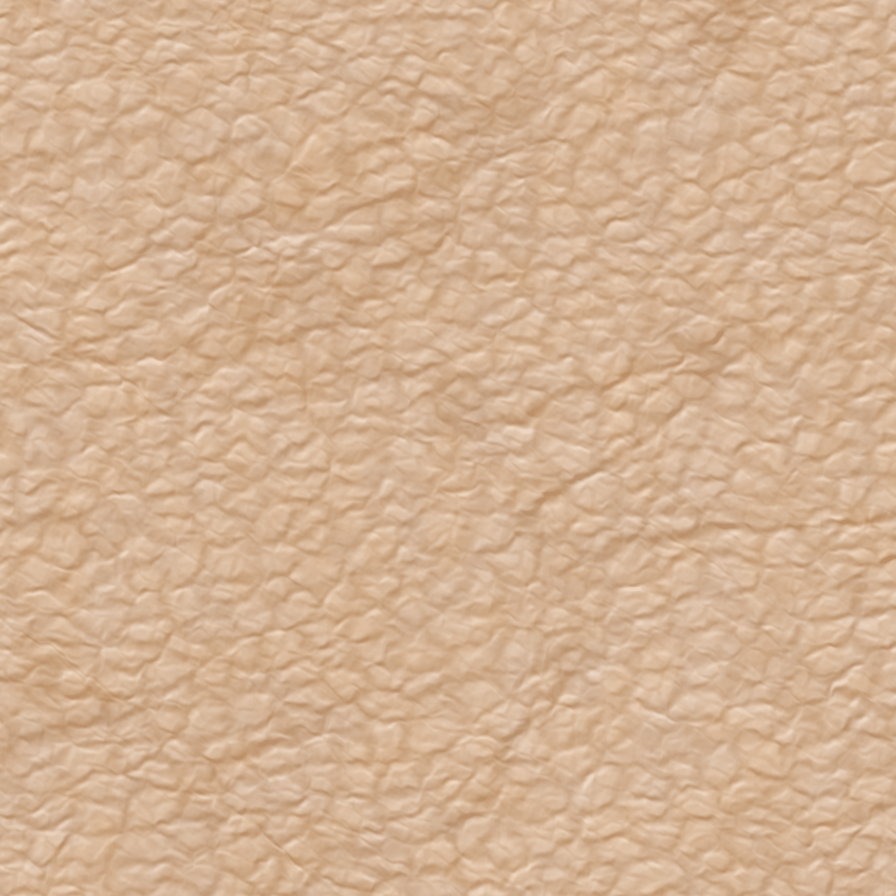
Write a WebGL 2 fragment shader that draws this texture.

```glsl
#version 300 es
precision highp float;
// Soft, finely wrinkled hide: two scales of irregular cellular bumps, cut by
// long slanted creases, form a height field. It is lit from above by comparing
// heights a short step apart, and the tone is mapped to warm beige colours.

uniform vec2 u_resolution;
out vec4 fragColor;

const vec3 SHADOW = vec3(0.735, 0.570, 0.420);
const vec3 LIGHT = vec3(0.920, 0.820, 0.730);
const vec2 LIGHT_DIR = vec2(-0.35, 0.94);
const float LIGHT_STEP = 0.004;

// Integer hash of a lattice point, two values in 0..1
vec2 hash2(vec2 cell) {
    uvec2 v = uvec2(ivec2(cell)) * 1664525u + 1013904223u;
    v.x += v.y * 1664525u;
    v.y += v.x * 1664525u;
    v ^= v >> 16u;
    v.x += v.y * 1664525u;
    v.y += v.x * 1664525u;
    v ^= v >> 16u;
    return vec2(v & 65535u) / 65535.0;
}

float noise(vec2 p) {
    vec2 i = floor(p), f = fract(p);
    vec2 w = f * f * f * (f * (f * 6.0 - 15.0) + 10.0);
    float low = mix(hash2(i).x, hash2(i + vec2(1, 0)).x, w.x);
    float high = mix(hash2(i + vec2(0, 1)).x, hash2(i + vec2(1, 1)).x, w.x);
    return mix(low, high, w.y);
}

float fbm(vec2 p, int octaves) {
    float sum = 0.0, total = 0.0, amp = 1.0;
    for (int k = 0; k < octaves; k++) {
        sum += amp * noise(p);
        total += amp;
        amp *= 0.55;
        p = mat2(1.6, 1.2, -1.2, 1.6) * p + 17.3;
    }
    return sum / total;
}

vec2 turn(vec2 p, float angle) {
    float c = cos(angle), s = sin(angle);
    return mat2(c, -s, s, c) * p;
}

// Tilted bumps separated by narrow valleys along cell borders
float bumps(vec2 p, float valley, float tiltAmount) {
    vec2 base = floor(p), nearest = vec2(0.0), id = base;
    float d1 = 8.0, d2 = 8.0;
    for (int y = -1; y <= 1; y++) {
        for (int x = -1; x <= 1; x++) {
            vec2 cell = base + vec2(x, y);
            vec2 offset = p - cell - 0.08 - 0.84 * hash2(cell);
            float d = length(offset);
            if (d < d1) {
                d2 = d1;
                d1 = d;
                nearest = offset;
                id = cell;
            } else {
                d2 = min(d2, d);
            }
        }
    }
    vec2 tilt = hash2(id + 91.0) - 0.5;
    float dome = smoothstep(0.0, valley, d2 - d1);
    return dome * (1.0 + tiltAmount * dot(tilt, nearest));
}

// Grooves along the middle contour of stretched noise, broken into stretches
float creases(vec2 p, float angle, vec2 scale, float width) {
    vec2 q = turn(p, angle);
    float level = abs(fbm(q * scale, 2) - 0.5);
    float presence = smoothstep(0.35, 0.65, noise(q * scale * 0.8 + 41.0));
    return presence * (1.0 - smoothstep(0.0, width, level));
}

float height(vec2 p) {
    vec2 bend = vec2(noise(p * 9.0), noise(p * 9.0 + 53.0)) - 0.5;
    vec2 ripple = vec2(fbm(p * 48.0, 2), fbm(p * 48.0 + 29.0, 2)) - 0.5;
    vec2 q = p + 0.022 * bend + 0.013 * ripple;
    vec2 slanted = turn(q, 0.2);
    float coarse = bumps(slanted * vec2(20.0, 30.0), 0.55, 0.9);
    float fine = bumps(turn(q, -0.35) * vec2(39.0, 56.0) + 7.0, 0.6, 0.8);
    float grain = fbm(p * 70.0, 3);
    float longFolds = creases(q, 0.27, vec2(2.4, 8.5), 0.075);
    float crossFolds = creases(q + 3.7, -0.55, vec2(3.5, 13.0), 0.06);
    return 0.48 * coarse + 0.22 * fine + 0.30 * grain
         - 0.42 * longFolds - 0.16 * crossFolds;
}

void main() {
    vec2 p = gl_FragCoord.xy / u_resolution.y;

    // Slope towards the light, plus darker hollows and broad unevenness
    float here = height(p);
    float relief = here - height(p + LIGHT_DIR * LIGHT_STEP);
    float patches = fbm(p * 5.0 + 11.0, 2) - 0.5;
    float tone = 0.52 + 0.78 * relief + 0.42 * (here - 0.47) + 0.14 * patches;

    // Warm colour ramp with a slight drift between pink and yellow
    vec3 colour = mix(SHADOW, LIGHT, clamp(tone, 0.0, 1.05));
    float drift = fbm(p * 26.0 + 71.0, 2) - 0.5;
    colour += drift * vec3(0.010, -0.012, -0.045);

    fragColor = vec4(colour, 1.0);
}
```
